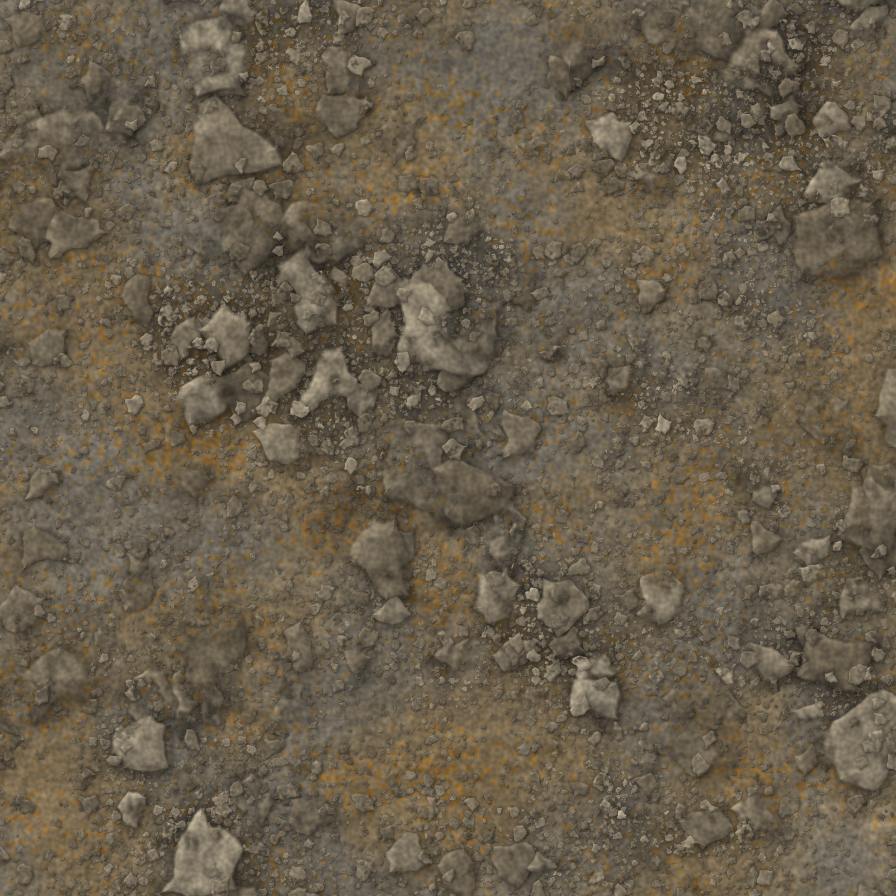
Write a Shadertoy shader that draws this texture.

```glsl
// Stony dry soil: ochre and grey earth with embossed lumps and fine grit,
// strewn with clustered, half-buried angular stones at several sizes.
// Earth is gradient noise; each stone is a jittered, faceted distance shape.

const vec2 LIGHT = vec2(-0.6, 0.8);

vec3 hash3(vec2 p) {
    vec3 q = fract(p.xyx * vec3(0.1031, 0.1030, 0.0973));
    q += dot(q, q.yxz + 33.33);
    return fract((q.xxy + q.yzz) * q.zyx);
}

float corner(vec2 cell, vec2 offset) {
    float angle = 6.2832 * hash3(cell + 57.0).x;
    return dot(vec2(cos(angle), sin(angle)), offset);
}

// Gradient noise, roughly -0.7 to 0.7
float noise(vec2 p) {
    vec2 c = floor(p), f = p - c, e = vec2(1, 0);
    vec2 u = f * f * f * (f * (f * 6.0 - 15.0) + 10.0);
    return mix(mix(corner(c, f), corner(c + e, f - e), u.x),
               mix(corner(c + e.yx, f - e.yx), corner(c + 1.0, f - 1.0), u.x), u.y);
}

float fbm(vec2 p) {
    float sum = 0.0, amp = 1.0;
    for (int i = 0; i < 5; i++) {
        sum += amp * noise(p);
        p = mat2(1.6, 1.2, -1.2, 1.6) * p + 13.7;
        amp *= 0.55;
    }
    return sum;
}

// Where stones gather: positive in rubble, negative on bare earth
float rubble(vec2 uv) {
    return noise(uv * 4.0 + 21.0) + 0.6 * noise(uv * 9.0 + 5.0);
}

// Signed distance to a six-sided stone; yz returns the nearest side's normal
vec3 facets(vec2 q, vec2 id, float size) {
    vec3 best = vec3(-9.0, 0.0, 0.0);
    for (int k = 0; k < 6; k++) {
        vec3 h = hash3(id + float(k) * 17.3);
        float angle = (float(k) + 0.8 * h.x) * 1.0472;
        vec2 n = vec2(cos(angle), sin(angle));
        float d = dot(q, n) - size * (0.65 + 0.55 * h.y);
        if (d > best.x) best = vec3(d, n);
    }
    return best;
}

// Lays one size of stones, with contact shadows, over the colour beneath
vec3 layStones(vec3 color, vec2 uv, float scale, float share, float shadow) {
    vec2 p = uv * scale + scale * 3.7;
    float rough = noise(p * 6.0);
    p += 0.16 * vec2(noise(p * 2.3), noise(p * 2.3 + 31.0)) + 0.04 * rough;
    float soft = max(0.025, 0.8 * scale / iResolution.y);
    float surface = fbm(uv * 26.0 + 8.0);
    float soil = noise(p * 1.9 + 4.0) + 0.4 * rough;

    for (int j = -1; j <= 1; j++)
    for (int i = -1; i <= 1; i++) {
        vec2 id = floor(p) + vec2(i, j);
        vec3 place = hash3(id + scale);
        vec3 form = hash3(id + scale * 2.0 + 91.0);
        vec2 site = (id + 0.5 - scale * 3.7) / scale;
        if (place.z > share * (1.0 + 1.8 * rubble(site))) continue;

        // Turn and stretch the stone about its own centre
        float turn = 6.2832 * form.y, c = cos(turn), s = sin(turn);
        mat2 spin = mat2(c, s, -s, c);
        vec2 q = spin * (p - id - 0.2 - 0.6 * place.xy);
        q.x *= mix(0.68, 1.0, form.z);
        vec3 side = facets(q, id + scale, mix(0.2, 0.46, form.x));
        float d = side.x;
        float lit = dot(side.yz * spin, LIGHT);

        float bared = smoothstep(-0.3, 0.2, soil + 0.9 * form.z - 0.25);
        float contact = exp(-max(d, 0.0) * 13.0) * (0.75 - 0.35 * lit);
        color *= 1.0 - shadow * contact * mix(0.4, 1.0, bared);

        vec3 stone = mix(vec3(0.39, 0.35, 0.285), vec3(0.54, 0.50, 0.425), place.z / share * 0.6 + 0.3 * form.y);
        stone *= 1.0 + 0.24 * surface + 0.15 * rough;
        stone *= 1.0 + 0.24 * lit * smoothstep(-0.16, 0.0, d);
        color = mix(color, stone, bared * smoothstep(soft, -soft, d));
    }
    return color;
}

void mainImage(out vec4 fragColor, in vec2 fragCoord) {
    vec2 uv = fragCoord / iResolution.y;

    // Earth: broad ochre and grey drifts, darker where the rubble lies
    float drift = fbm(uv * 4.5 + 3.0);
    float patchy = rubble(uv) + 0.35 * fbm(uv * 16.0);
    vec3 color = mix(vec3(0.435, 0.41, 0.365), vec3(0.48, 0.415, 0.31),
                     smoothstep(-0.4, 0.4, drift));
    color *= 1.0 + 0.13 * fbm(uv * 7.0 + 40.0);
    color *= 1.0 - 0.25 * smoothstep(0.0, 0.5, patchy);

    // Lumps lit from the upper left, and rusty specks
    vec2 lump = uv * 20.0;
    float emboss = fbm(lump) - fbm(lump + LIGHT * 0.12);
    color *= 1.0 + 0.32 * emboss;
    float rust = smoothstep(0.1, 0.5, noise(uv * 110.0) + 0.5 * noise(uv * 11.0 + 9.0));
    color = mix(color, color * vec3(1.14, 0.98, 0.68), rust);

    // Grit, then the large stones, then loose pebbles on top
    color = layStones(color, uv, 140.0, 0.5, 0.30);
    color = layStones(color, uv, 75.0, 0.36, 0.38);
    color = layStones(color, uv, 17.0, 0.32, 0.42);
    color = layStones(color, uv, 10.0, 0.30, 0.48);
    color = layStones(color, uv, 42.0, 0.20, 0.42);

    // Fine grain over everything
    color *= 1.0 + 0.20 * noise(uv * 190.0) + 0.16 * noise(uv * 95.0 + 6.0);
    fragColor = vec4(color, 1.0);
}
```
